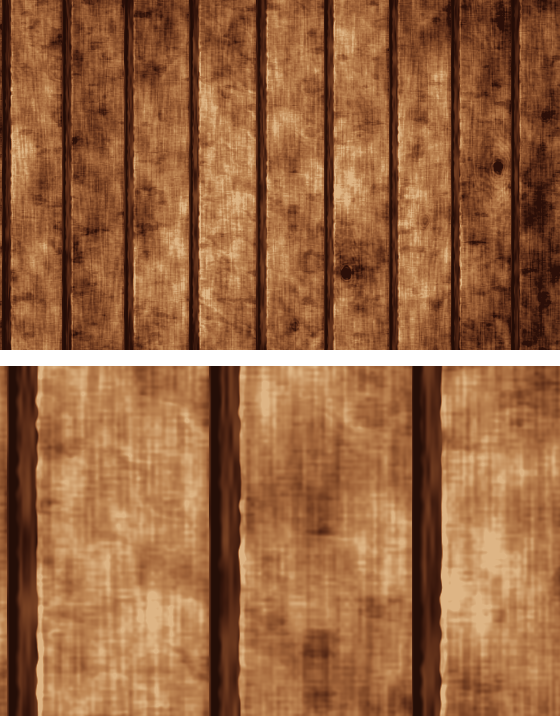
Top: the whole. Bottom: its middle third, enlarged.
Write a Shadertoy shader that draws this texture.

```glsl
// Weathered wall of nine upright stained boards with bevelled grooves between.
// Each board mixes stretched noise for stain, grain lines, fibres and knots into
// one brightness value, which a six-step wood ramp turns into colour.

const float PITCH = 0.1817;         // board spacing, in canvas heights
const float FIRST_GROOVE = 0.006;   // left edge of the first groove
const float SPACING_DRIFT = 0.08;   // slow unevenness of board widths
const float BOARDS = 9.0;
const float SEAM_WIDTH = 0.010;     // black part of the groove
const float GROOVE_WIDTH = 0.027;   // seam plus bevel
const float LIP_WIDTH = 0.007;      // pale worn edge beside the groove
const float STAIN = 0.85;
const float MOTTLE = 0.55;
const float GRAIN = 0.045;
const float FIBRE = 0.20;
const float WEAVE = 0.13;
const float VIGNETTE = 0.17;

const float BOARD_TONE[9] = float[9](0.74, 0.56, 0.64, 0.64, 0.72, 0.75, 0.68, 0.56, 0.44);
const vec3 WOOD[6] = vec3[6](
    vec3(0.17, 0.06, 0.03), vec3(0.35, 0.17, 0.09), vec3(0.50, 0.28, 0.15),
    vec3(0.64, 0.40, 0.23), vec3(0.75, 0.53, 0.33), vec3(0.87, 0.71, 0.52));

float hash(vec2 p) {
    return fract(sin(dot(p, vec2(127.1, 311.7))) * 43758.5453);
}

float noise(vec2 p) {
    vec2 i = floor(p), f = fract(p);
    f = f * f * (3.0 - 2.0 * f);
    return mix(mix(hash(i), hash(i + vec2(1, 0)), f.x),
               mix(hash(i + vec2(0, 1)), hash(i + vec2(1, 1)), f.x), f.y);
}

float fbm(vec2 p) {
    float sum = 0.0, amp = 0.533;
    for (int i = 0; i < 4; i++) {
        sum += amp * noise(p);
        p = p * 2.03 + 17.3;
        amp *= 0.5;
    }
    return sum;
}

vec3 woodRamp(float value) {
    float t = clamp(value, 0.0, 1.0) * 5.0;
    int i = min(int(t), 4);
    return mix(WOOD[i], WOOD[i + 1], t - float(i));
}

// Brightness of the flat face; q is measured from the board's groove.
float boardFace(vec2 q, float id) {
    vec2 seed = vec2(hash(vec2(id, 3.0)), hash(vec2(id, 8.0))) * 60.0;

    // One knot per board on the right half, stepping upwards
    vec2 knotPos = vec2(PITCH * (0.57 + 0.22 * sin((id - 6.0) * 1.5708)),
                        fract(0.15 * id - 0.53));
    float strength = step(3.5, id) * mix(0.4, 1.0, mod(id, 2.0));
    vec2 d = q - knotPos;
    d += 0.012 * (vec2(fbm(q * 40.0 + seed), fbm(q * 40.0 - seed)) - 0.5);
    float r = length(d * vec2(1.0, 0.75));
    float core = smoothstep(0.018, 0.004, r);
    float halo = exp(-dot(d * vec2(20.0, 42.0), d * vec2(20.0, 42.0)));
    float swirl = exp(-r * r * 260.0) * strength;

    // Broad stain and smaller smudges
    float v = BOARD_TONE[int(clamp(id, 0.0, BOARDS - 1.0))];
    v += STAIN * (fbm(q * vec2(11.0, 5.0) + seed) - 0.5);
    v += MOTTLE * (fbm(q * vec2(28.0, 22.0) + seed.yx) - 0.5);
    float smudge = fbm(q * vec2(22.0, 38.0) + seed * 1.7);
    v -= 0.22 * smoothstep(0.58, 0.78, smudge);

    // Arched grain lines, bent around the knot
    float field = 15.0 * fbm(q * vec2(8.0, 1.4) + seed) + 6.0 * swirl;
    v += GRAIN * sin(6.2832 * field);

    // Slanted curl figure on some boards
    float curl = noise(vec2(q.x * 14.0, q.y * 75.0 + q.x * 55.0 + 5.0 * smudge) + seed);
    v += 0.22 * hash(vec2(id, 21.0)) * (curl - 0.5);

    // Vertical fibres crossed by fine saw marks
    v += FIBRE * (noise(q * vec2(300.0, 22.0) + seed) - 0.5);
    v += WEAVE * (noise(q * vec2(70.0, 310.0) + seed) - 0.5);
    v += 0.10 * (noise(q * vec2(260.0, 200.0)) - 0.5);

    v -= strength * (0.28 * halo + 0.5 * core);
    v += strength * 0.10 * sin(r * 900.0) * smoothstep(0.03, 0.008, r);
    return v;
}

void mainImage(out vec4 fragColor, in vec2 fragCoord) {
    vec2 p = fragCoord / iResolution.y;
    float soft = 1.2 / iResolution.y;

    // Board number and position inside it
    float across = (p.x - FIRST_GROOVE) / PITCH;
    across += SPACING_DRIFT * sin(6.2832 * across / (BOARDS - 1.0));
    float id = floor(across);
    vec2 q = vec2(fract(across) * PITCH, p.y);

    // Face, darkened towards its right end
    float v = boardFace(q, id);
    v -= 0.22 * smoothstep(PITCH - 0.012, PITCH, q.x);

    // Chipped pale lip
    float chip = noise(vec2(q.x * 120.0, p.y * 90.0) + id * 9.0);
    float edge = q.x + 0.003 * (chip - 0.5);
    float lip = 1.0 - smoothstep(GROOVE_WIDTH + 0.5 * LIP_WIDTH, GROOVE_WIDTH + LIP_WIDTH, edge);
    float wear = 0.3 + 0.7 * noise(vec2(id * 5.3, p.y * 6.0));
    v += lip * wear * mix(0.05, 0.38, smoothstep(0.15, 0.5, chip));

    // Bevel and seam
    float bevel = 0.19 + 0.26 * (noise(vec2(q.x * 260.0, p.y * 30.0) + id) - 0.5)
                + 0.22 * (fbm(vec2(q.x * 60.0, p.y * 18.0) + id * 4.0) - 0.5);
    v = mix(bevel, v, smoothstep(GROOVE_WIDTH - soft, GROOVE_WIDTH + soft, edge));
    float seam = 1.0 - smoothstep(SEAM_WIDTH - 0.003, SEAM_WIDTH + 0.003, edge);
    seam *= smoothstep(0.0, 2.0 * soft, q.x);
    v = mix(v, 0.02, seam);

    // Darker borders
    vec2 fromCentre = 2.0 * fragCoord / iResolution.xy - 1.0;
    v -= VIGNETTE * smoothstep(0.5, 1.4, length(fromCentre));

    fragColor = vec4(woodRamp(v) * (1.0 - 0.25 * seam), 1.0);
}
```
